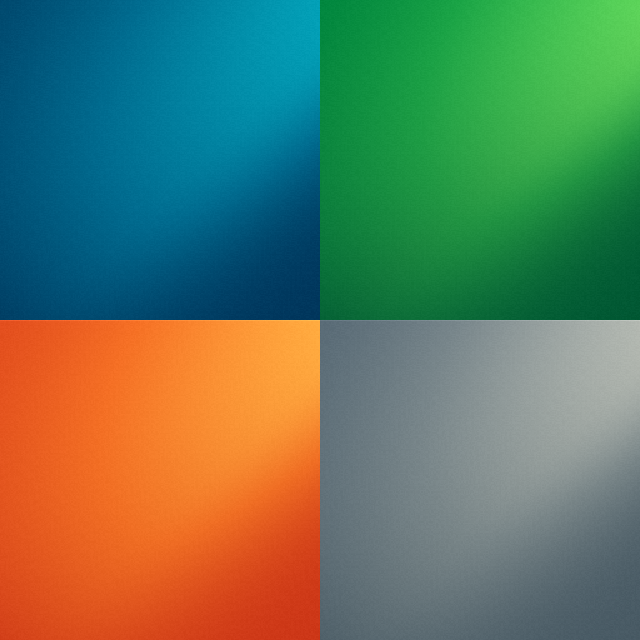
Write a three.js fragment shader that draws this background.

```glsl
varying vec2 vUv;

float hash(vec2 p) {
  return fract(sin(dot(p, vec2(127.1, 311.7))) * 43758.5453);
}

// Signed distance to the diagonal crest of light, positive above it
float crestDistance(vec2 p) {
  return (p.y - 0.92 * p.x + 0.05) / 1.36;
}

// Light fades slowly above the crest and quickly below it
float sheen(vec2 p) {
  float d = crestDistance(p);
  float along = clamp(0.5 * (p.x + p.y), 0.0, 1.0);
  float crest = 0.08 + 1.22 * along - 0.28 * along * along;
  float falloff = d / (d > 0.0 ? 0.69 : 0.30);
  return clamp(crest * exp(-falloff * falloff), 0.0, 1.0);
}

// Three-stop ramp with a tint towards the upper left
vec3 panel(vec2 p, vec3 dark, vec3 middle, vec3 bright, vec3 tint) {
  float light = sheen(p);
  vec3 color = mix(dark, middle, min(light * 2.0, 1.0));
  color = mix(color, bright, max(light * 2.0 - 1.0, 0.0));
  return color + tint * max(crestDistance(p), 0.0);
}

void main() {
  vec2 p = vUv * 2.0;

  vec3 blue = panel(p - vec2(0.0, 1.0), vec3(0.0, 0.21, 0.36),
    vec3(0.0, 0.42, 0.56), vec3(0.01, 0.63, 0.72), vec3(0.0));
  vec3 green = panel(p - vec2(1.0, 1.0), vec3(0.0, 0.34, 0.20),
    vec3(0.13, 0.58, 0.26), vec3(0.37, 0.82, 0.35), vec3(-0.06, 0.13, 0.03));
  vec3 orange = panel(p, vec3(0.80, 0.21, 0.09),
    vec3(0.94, 0.43, 0.14), vec3(1.0, 0.67, 0.25), vec3(0.05, 0.02, 0.01));
  vec3 gray = panel(p - vec2(1.0, 0.0), vec3(0.28, 0.35, 0.39),
    vec3(0.47, 0.52, 0.53), vec3(0.70, 0.72, 0.69), vec3(0.0, 0.01, 0.03));

  // Four quadrants with softened seams
  vec2 side = smoothstep(0.4993, 0.5007, vUv);
  vec3 color = mix(mix(orange, gray, side.x), mix(blue, green, side.x), side.y);

  // Faint lit rim along the top of the lower panels
  float rim = smoothstep(0.0016, 0.0, abs(vUv.y - 0.499));
  color += 0.06 * rim * (1.0 - side.y);

  // Fine grain
  float grain = hash(floor(vUv * 512.0)) - 0.5;
  color += grain * 0.022;

  gl_FragColor = vec4(clamp(color, 0.0, 1.0), 1.0);
}
```
